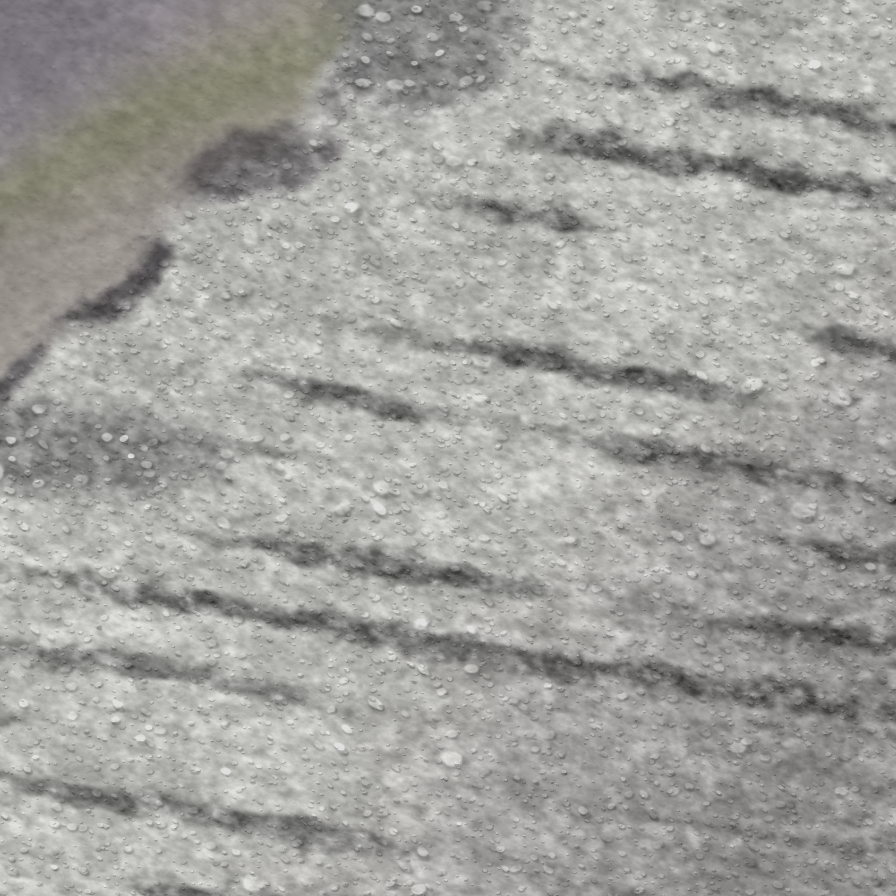
A WebGL 2 fragment shader for this texture:

```glsl
#version 300 es
precision highp float;
// Pale gravel ground crossed by broken, slanting dark ruts, with a soil bank
// in the upper left. Layered value noise makes the grit, jittered cells make
// the stones, and a sheared repeat makes the ruts.

#define RUT_SLOPE 0.17
#define RUT_SPACING 0.083
#define RUT_WIDTH 0.19
#define RUT_DEPTH 0.40
#define GRIT_CONTRAST 0.36
#define STONE_LIGHT 0.13
#define BANK_START 0.54
#define BANK_SLOPE 0.90
#define GRAVEL vec3(0.725, 0.725, 0.712)
#define DAMP vec3(0.575, 0.568, 0.562)
#define SHADOW vec3(0.29, 0.275, 0.29)

uniform vec2 u_resolution;
out vec4 fragColor;

float hash(vec2 p) {
    vec3 q = fract(p.xyx * 0.1031);
    q += dot(q, q.yzx + 33.33);
    return fract((q.x + q.y) * q.z);
}

float noise(vec2 p) {
    vec2 i = floor(p), f = fract(p);
    f = f * f * (3.0 - 2.0 * f);
    vec2 e = vec2(1.0, 0.0);
    return mix(mix(hash(i), hash(i + e), f.x),
               mix(hash(i + e.yx), hash(i + e.xx), f.x), f.y);
}

float fbm(vec2 p) {
    float sum = 0.0, amp = 0.5;
    for (int i = 0; i < 5; i++) {
        sum += amp * noise(p);
        p = mat2(1.6, 1.2, -1.2, 1.6) * p + 17.3;
        amp *= 0.55;
    }
    return sum / 1.05;
}

float below(float edge, float soft, float x) {
    return 1.0 - smoothstep(edge - soft, edge + soft, x);
}

// Scattered flattened stones: x is the lit top, y the shade beside it.
vec2 stones(vec2 p, float density, float seed) {
    vec2 cell = floor(p), result = vec2(0.0);
    float wobble = 0.16 * (noise(p * 4.0 + seed) - 0.5);
    for (int j = -1; j <= 1; j++)
    for (int i = -1; i <= 1; i++) {
        vec2 c = cell + vec2(i, j);
        vec2 id = c + seed;
        if (hash(id + 71.7) > density) continue;
        vec2 d = p - c - 0.2 - 0.6 * vec2(hash(id), hash(id + 31.1));
        float size = hash(id + 53.9);
        float radius = mix(0.17, 0.45, size * size);
        vec2 squash = vec2(1.0, 1.5);
        d.y += d.x * (hash(id + 13.7) - 0.6) * 0.7;
        float top = below(radius * 0.82, radius * 0.25, length(d * squash) + wobble);
        float shade = below(radius, radius * 0.35, length((d + vec2(-0.06, 0.13)) * squash));
        result = max(result, vec2(top * (0.45 + 0.55 * hash(id + 5.3)), shade));
    }
    return result;
}

vec3 addStones(vec3 color, vec2 s, float light) {
    color *= 1.0 - 0.17 * s.y * (1.0 - s.x);
    return color + light * s.x;
}

// Broken dark bands in a sheared repeat, each row with its own dashes.
float ruts(vec2 p) {
    float v = (p.y + RUT_SLOPE * p.x + 0.022 * (fbm(p * 5.0) - 0.5)) / RUT_SPACING;
    float row = floor(v);
    float t = fract(v) - 0.5 + 0.3 * (hash(vec2(row, 4.0)) - 0.5);
    t += 0.22 * (noise(p * vec2(35.0, 60.0)) - 0.5);
    float dash = smoothstep(0.32, 0.68, noise(vec2(p.x * 3.6 + row * 5.7, row * 9.1)));
    float width = RUT_WIDTH * (0.45 + 0.65 * dash);
    return below(width * 0.75, width * 0.5, abs(t)) * dash;
}

void main() {
    vec2 p = gl_FragCoord.xy / u_resolution;
    vec2 flow = vec2(p.x, p.y + RUT_SLOPE * p.x);
    float broad = fbm(p * 7.0), rough = fbm(p * 24.0 + 9.0);
    float grit = fbm(flow * vec2(62.0, 95.0));
    float speck = noise(flow * vec2(130.0, 185.0));
    float bank = p.y - BANK_START - BANK_SLOPE * p.x + 0.09 * (broad - 0.5) + 0.05 * (rough - 0.5);

    // Gravel, damp toward the lower right, with faint drag lines
    float damp = smoothstep(0.25, 0.95, p.x - 0.9 * p.y + 0.35 * (broad - 0.5) + 0.12);
    vec3 color = mix(GRAVEL, DAMP, damp);
    color += 0.10 * (broad - 0.5);
    color += (0.05 + 0.09 * damp) * (noise(flow * vec2(7.0, 75.0)) - 0.5);

    // Ruts fade out before the bank
    float open = 1.0 - smoothstep(-0.30, -0.13, bank);
    float rut = ruts(p) * open * (0.7 + 0.6 * rough);
    color *= 1.0 - RUT_DEPTH * rut * (1.0 - 0.35 * damp);

    // Soil bank: warm foot, olive strip, violet-grey top
    float soil = smoothstep(0.0, 0.07, bank - 0.12 * smoothstep(0.3, 0.5, p.x));
    vec3 earth = mix(vec3(0.60, 0.575, 0.555), vec3(0.49, 0.47, 0.50), smoothstep(0.12, 0.36, bank));
    float strip = (p.y - 0.78 - 0.5 * p.x + 0.1 * (broad - 0.5)) / 0.06;
    earth = mix(earth, vec3(0.50, 0.505, 0.41), 0.75 * exp(-strip * strip));
    color = mix(color, earth + 0.16 * (broad - 0.5), soil);

    // Shaded clefts and a hollow along the bank's edge
    float cleft = below(0.022, 0.016, abs(bank - 0.02)) * smoothstep(0.38, 0.58, noise(p * 13.0 + 3.0));
    cleft *= 1.0 - smoothstep(0.36, 0.48, p.x);
    vec2 h = (p - vec2(0.285, 0.82)) / vec2(0.09, 0.045);
    h.y -= 0.35 * h.x;
    float hollow = below(0.85, 0.3, length(h) + 0.9 * (rough - 0.5));
    color = mix(color, SHADOW, max(0.8 * cleft, 0.65 * hollow));

    // Rubble at the foot and head of the bank
    vec2 foot = (p - vec2(0.09, 0.495)) / vec2(0.17, 0.055);
    vec2 head = (p - vec2(0.47, 0.96)) / vec2(0.12, 0.09);
    float pile = below(0.85, 0.35, min(length(foot), length(head)) + 0.8 * (rough - 0.5));
    color = mix(color, vec3(0.45), 0.7 * pile);
    color = addStones(color, stones(p * 38.0, 0.8, 19.0) * pile, 0.27);

    // Loose stones and fine grit, muted on the soil
    float loose = 1.0 - 0.75 * soil;
    color = addStones(color, stones(flow * 27.0, 0.10, 3.0) * loose, STONE_LIGHT * 1.3);
    color = addStones(color, stones(flow * 58.0, 0.33, 41.0) * loose, STONE_LIGHT * 0.8);
    color = addStones(color, stones(flow * 105.0, 0.42, 87.0) * loose, STONE_LIGHT * 0.6);
    float contrast = GRIT_CONTRAST * (1.0 - 0.6 * soil) * (1.0 + 0.5 * rut);
    color += contrast * (grit - 0.5) + 0.25 * contrast * (speck - 0.5);
    color -= 0.16 * loose * smoothstep(0.54, 0.74, rough) * smoothstep(0.4, 0.7, grit);

    fragColor = vec4(clamp(color, 0.0, 0.88), 1.0);
}
```
